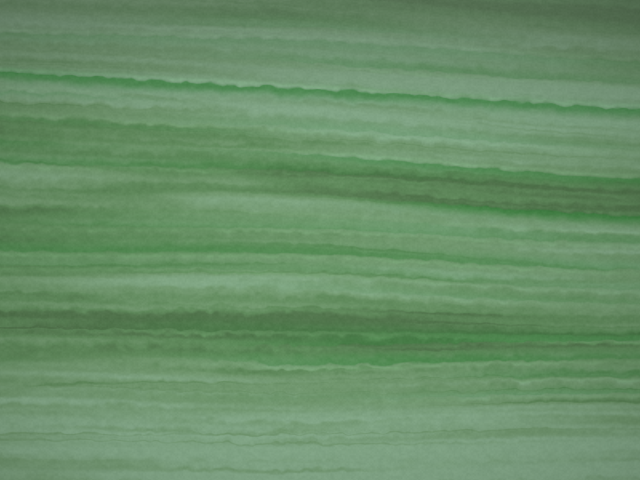
A WebGL 2 fragment shader for this texture:

```glsl
#version 300 es
precision highp float;

uniform vec2 u_resolution;
out vec4 fragColor;

// Pigments
const vec3 SHADE = vec3(0.32, 0.455, 0.30);
const vec3 MOSS  = vec3(0.375, 0.54, 0.36);
const vec3 SAGE  = vec3(0.44, 0.59, 0.43);
const vec3 PALE  = vec3(0.52, 0.665, 0.54);
const vec3 VIVID = vec3(0.23, 0.51, 0.25);
const vec3 GREY  = vec3(0.42, 0.52, 0.42);

// Layout, in canvas heights
const int   STREAKS       = 24;
const float TOP_SLOPE     = 0.065;
const float BOTTOM_SLOPE  = -0.005;
const float SWAY          = 0.024;
const float CRINKLE       = 0.012;
const float STREAK_SOFT   = 0.016;
const float STREAK_SHARP  = 0.0035;
const float TONE_CONTRAST = 1.6;
const float MOTTLE        = 0.17;
const float VIGNETTE      = 0.38;
const float GRAIN         = 0.022;

float hash(vec2 p) {
    return fract(sin(dot(p, vec2(127.1, 311.7))) * 43758.5);
}

float noise(vec2 p) {
    vec2 i = floor(p), f = fract(p);
    f = f * f * (3.0 - 2.0 * f);
    return mix(mix(hash(i), hash(i + vec2(1, 0)), f.x),
               mix(hash(i + vec2(0, 1)), hash(i + vec2(1, 1)), f.x), f.y);
}

// One brush lane: smooth variation along x with its own random phase
float lane(float x, float row) {
    x += 17.0 * hash(vec2(row, 4.7));
    float i = floor(x), f = fract(x);
    return mix(hash(vec2(i, row)), hash(vec2(i + 1.0, row)), f * f * (3.0 - 2.0 * f));
}

// Long horizontal bands blended between neighbouring lanes
float bands(vec2 p) {
    float row = floor(p.y), f = fract(p.y);
    return mix(lane(p.x, row), lane(p.x, row + 1.0), f * f * (3.0 - 2.0 * f));
}

float bell(float d, float width) {
    return exp(-d * d / (width * width));
}

// Thin broken contour lines of a band field
float creases(vec2 p, float width) {
    float line = 1.0 - smoothstep(0.0, width, abs(bands(p) - 0.5));
    return line * smoothstep(0.25, 0.75, bands(vec2(p.x * 2.2 + 6.0, p.y * 0.7 + 200.0)));
}

// Wash colour from dark (0) to light (1)
vec3 wash(float tone) {
    vec3 c = mix(SHADE, MOSS, smoothstep(0.05, 0.36, tone));
    c = mix(c, SAGE, smoothstep(0.32, 0.58, tone));
    return mix(c, PALE, smoothstep(0.54, 0.98, tone));
}

void main() {
    vec2 uv = gl_FragCoord.xy / u_resolution;
    vec2 p = gl_FragCoord.xy / u_resolution.y;

    // Flow coordinate: drifting strokes with bumpy wet edges
    float flow = p.y + p.x * mix(BOTTOM_SLOPE, TOP_SLOPE, smoothstep(0.0, 0.9, p.y));
    flow += SWAY * (noise(vec2(p.x * 1.6, p.y * 5.0) + 3.0) - 0.5);
    float bumps = 0.55 * noise(p * vec2(34.0, 50.0)) + 0.45 * noise(p * vec2(80.0, 100.0) + 9.0) - 0.5;
    float wetness = mix(0.4, 1.3, bands(vec2(p.x * 1.8, flow * 14.0 + 500.0)));
    float edge = flow + CRINKLE * wetness * bumps;

    // Layered wash, from broad bands to fine bristle lines
    float tone = 0.40 * bands(vec2(p.x * 0.7, flow * 9.5))
               + 0.26 * bands(vec2(p.x * 1.0 + 5.0, edge * 24.0 + 40.0))
               + 0.20 * bands(vec2(p.x * 1.6 + 9.0, edge * 55.0 + 90.0))
               + 0.14 * bands(vec2(p.x * 2.6 + 2.0, edge * 105.0 + 300.0));
    tone = 0.5 + (tone - 0.5) * TONE_CONTRAST;
    tone += 0.12 * (1.0 - smoothstep(0.05, 0.30, p.y)) - 0.10 * bell(p.y - 0.45, 0.16) + 0.07;
    tone += MOTTLE * wetness * bumps;

    // Thin dark lines where pigment has settled
    tone -= 0.17 * creases(vec2(p.x * 0.8 + 3.0, edge * 17.0 + 70.0), 0.06);
    tone -= 0.14 * creases(vec2(p.x * 1.1 + 8.0, edge * 34.0 + 130.0), 0.12);

    vec3 color = wash(tone);
    color = mix(color, GREY, 0.5 * smoothstep(0.72, 1.0, p.y));

    // Vivid streaks: one crisp side with a light rim, one side bleeding out
    for (int i = 0; i < STREAKS; i++) {
        float id = float(i);
        float center = 0.16 + 0.88 * (id + hash(vec2(id, 1.3))) / float(STREAKS);
        float side = hash(vec2(id, 8.1)) < 0.6 ? 1.0 : -1.0;
        float d = (edge - center - 0.025 * (lane(p.x * 0.8, id + 50.0) - 0.5)) * side;
        float soft = STREAK_SOFT * mix(0.4, 1.3, hash(vec2(id, 5.9)));
        float strength = mix(0.2, 0.75, pow(hash(vec2(id, 2.6)), 3.0));
        float reach = smoothstep(0.2, 0.75, lane(p.x * 1.2, id + 20.0));
        float body = bell(d, d > 0.0 ? soft : STREAK_SHARP);
        float rim = bell(d + 0.009, 0.004) * (0.7 + 1.2 * bumps);
        color = mix(color, VIVID, body * strength * reach);
        color += vec3(0.03, 0.055, 0.035) * rim * reach * (0.3 + strength);
    }

    // Paper grain and falling light towards the corners
    color += GRAIN * (noise(p * vec2(120.0, 170.0)) + noise(p * 300.0 + 7.0) - 1.0);
    vec2 c = uv - vec2(0.47, 0.45);
    color *= 1.02 - VIGNETTE * dot(c, c);

    fragColor = vec4(clamp(color, 0.0, 1.0), 1.0);
}
```
